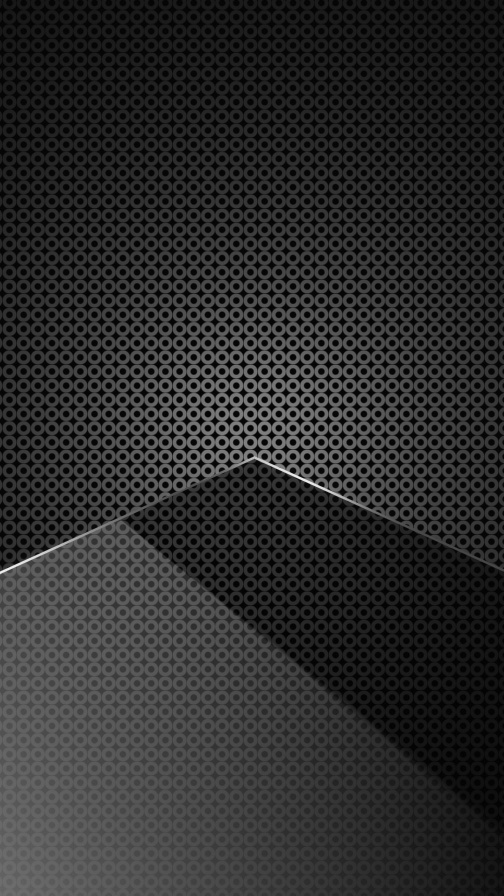
This background is drawn by a Shadertoy shader. Its source:

```glsl
// Perforated dark metal: a lattice of touching rings under a soft central glow,
// with a peaked glass panel below. Ring and line distances give the shapes;
// Gaussian falloffs light them, and a diagonal sheen brightens the lower left.

#define PITCH 0.02813              // ring spacing, in canvas widths
#define LATTICE vec2(0.497, 0.900) // centre of one ring
#define APEX vec2(0.505, 0.870)    // peak of the panel
#define ROOF_SLOPE 0.453
#define SHEEN_TOP vec2(0.238, 0.748)
#define SHEEN_SLOPE 0.82
#define RIM_WIDTH 0.0024
#define GAP_COLOR 0.022
#define GRAIN 0.008

float hash(vec2 p) {
    return fract(sin(dot(p, vec2(127.1, 311.7))) * 43758.5453);
}

float gauss(vec2 offset, vec2 size) {
    vec2 q = offset / size;
    return exp(-dot(q, q));
}

// Coverage of the ring lattice, from 0 in the holes to 1 on the metal.
float ringMask(vec2 p, float pixel) {
    vec2 cell = fract((p - LATTICE) / PITCH + 0.5) - 0.5;
    float band = abs(length(cell) - 0.365) - 0.135;
    float blur = 0.6 * pixel / PITCH + 0.02;
    return 1.0 - smoothstep(-blur, blur, band);
}

// Brightness of the rings behind the panel.
float backLight(vec2 p) {
    vec2 d = p - vec2(0.505, 0.92);
    float wide = 0.25 * gauss(d, vec2(0.62, 0.58));
    float core = 0.17 * gauss(d, vec2(0.26, 0.22));
    return 0.075 + wide + core;
}

// Brightness of the rings seen through the panel.
float panelLight(vec2 p) {
    return 0.03 + 0.17 * gauss(p - vec2(0.40, 0.85), vec2(0.55));
}

// Diagonal reflection, strongest at the lower left.
float sheenLight(vec2 p, float pixel) {
    float side = SHEEN_TOP.y - SHEEN_SLOPE * (p.x - SHEEN_TOP.x) - p.y;
    side /= length(vec2(1.0, SHEEN_SLOPE));
    float soft = pixel + 0.012 * smoothstep(0.3, 1.0, p.x);
    float fade = mix(0.38, 0.03, clamp(p.x, 0.0, 1.0));
    return smoothstep(-soft, soft, side) * fade * mix(1.0, 0.58, clamp(p.y / 0.7, 0.0, 1.0));
}

// Light running along the panel edge, with a glint on either side.
float rimLight(float x) {
    float left = 0.62 * exp(-pow(x / 0.20, 2.0));
    float right = 0.60 * exp(-pow((x - 0.61) / 0.11, 2.0));
    float peak = 0.20 * exp(-pow((x - APEX.x) / 0.06, 2.0));
    return 0.26 + left + right + peak;
}

void mainImage(out vec4 fragColor, in vec2 fragCoord) {
    vec2 p = fragCoord / iResolution.x;
    float pixel = 1.0 / iResolution.x;

    // Signed distance to the roof line, positive inside the panel
    float roof = APEX.y - ROOF_SLOPE * abs(p.x - APEX.x) - p.y;
    roof /= length(vec2(1.0, ROOF_SLOPE));
    float inside = smoothstep(-pixel, pixel, roof);

    // Metal and glass
    float rings = ringMask(p, pixel);
    float back = mix(GAP_COLOR, backLight(p), rings);
    float panel = GAP_COLOR * 0.7 + panelLight(p) * rings + sheenLight(p, pixel);
    float shade = mix(back, panel, inside);

    // Bright rim and its faint halo
    float rim = rimLight(p.x);
    float line = 1.0 - smoothstep(RIM_WIDTH - pixel * 0.7, RIM_WIDTH + pixel * 0.7, abs(roof));
    shade = mix(shade, max(shade, rim), line);
    shade += 0.06 * rim * exp(-abs(roof) / 0.008);

    // Fine grain
    shade += GRAIN * (hash(floor(p * 432.0)) - 0.5);
    fragColor = vec4(vec3(clamp(shade, 0.0, 1.0)), 1.0);
}
```
